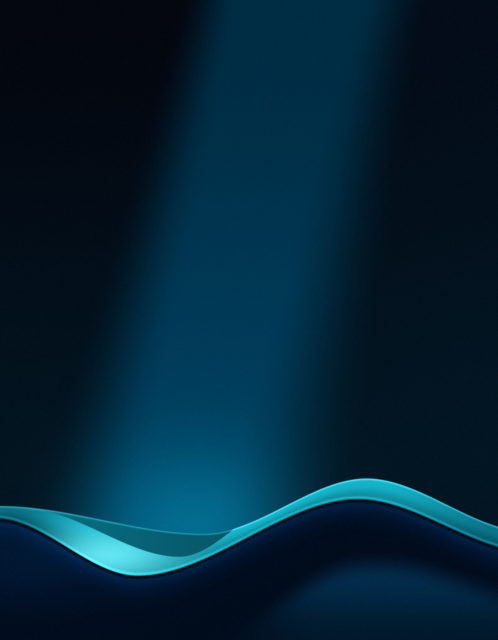
Write a Shadertoy shader that draws this background.

```glsl
const vec3 NIGHT = vec3(0.012, 0.025, 0.060);
const vec3 DEEP_TEAL = vec3(0.008, 0.078, 0.125);
const vec3 BEAM_TOP = vec3(0.000, 0.175, 0.265);
const vec3 BEAM_LOW = vec3(0.000, 0.235, 0.355);
const vec3 GLOW = vec3(0.010, 0.190, 0.210);
const vec3 NAVY = vec3(0.004, 0.045, 0.110);
const vec3 OCEAN = vec3(0.010, 0.190, 0.320);
const vec3 TEAL = vec3(0.030, 0.410, 0.490);
const vec3 CYAN = vec3(0.080, 0.660, 0.740);
const vec3 ICE = vec3(0.420, 0.930, 0.980);

float hash(vec2 p) {
    vec3 q = fract(vec3(p.xyx) * 0.1031);
    q += dot(q, q.yzx + 33.33);
    return fract((q.x + q.y) * q.z);
}

// Smooth curve through four turning points
float wave(float x, vec4 knots, vec4 heights) {
    float y = mix(heights.x, heights.y, smoothstep(knots.x, knots.y, x));
    y = mix(y, heights.z, smoothstep(knots.y, knots.z, x));
    return mix(y, heights.w, smoothstep(knots.z, knots.w, x));
}

// Soft elliptical light, one at its centre
float spot(vec2 p, vec2 centre, vec2 radius) {
    vec2 d = (p - centre) / radius;
    return exp(-dot(d, d));
}

float coverBelow(float y, float edge, float blur) {
    return 1.0 - smoothstep(edge - blur, edge + blur, y);
}

float line(float y, float centre, float width) {
    float d = (y - centre) / width;
    return exp(-d * d);
}

// Dark backdrop with a slanted shaft of light
vec3 backdrop(vec2 uv) {
    vec3 color = mix(DEEP_TEAL, NIGHT, smoothstep(0.25, 1.0, uv.y));
    color += vec3(0.0, 0.025, 0.035) * smoothstep(0.3, 1.0, uv.x) * uv.y;
    float depth = 1.0 - uv.y;
    float left = 0.415 - 0.325 * depth;
    float right = 0.815 - 0.260 * depth;
    float blur = 0.055 + 0.055 * depth;
    float shaft = smoothstep(left - blur, left + blur * 1.3, uv.x)
                * (1.0 - smoothstep(right - blur * 1.8, right + blur, uv.x));
    vec3 light = mix(BEAM_LOW, BEAM_TOP, smoothstep(0.35, 0.95, uv.y));
    color = mix(color, light, shaft);
    return color + GLOW * spot(uv, vec2(0.39, 0.17), vec2(0.21, 0.13));
}

// Dark swell beneath the ribbon, with a second lit hump
vec3 swell(vec2 uv, float rim) {
    float depth = rim - uv.y;
    vec3 color = NAVY + vec3(0.0, 0.045, 0.085) * spot(uv, vec2(0.05, 0.12), vec2(0.17, 0.07));
    float hump = wave(uv.x, vec4(0.36, 0.74, 0.76, 1.15), vec4(-0.02, 0.118, 0.118, 0.045));
    float lit = coverBelow(uv.y, hump, 0.026) * smoothstep(0.38, 0.66, uv.x);
    float fade = mix(0.55, 1.0, smoothstep(0.0, 0.11, uv.y));
    color = mix(color, OCEAN * fade, lit * 0.9);
    color += vec3(0.0, 0.095, 0.190) * exp(-max(depth - 0.005, 0.0) / 0.016);
    return mix(color, vec3(0.0, 0.025, 0.060), line(depth, 0.002, 0.003));
}

// Two-faced glossy ribbon between its upper and lower edges
vec3 ribbon(vec2 uv, float top, float rim, float fold, float aa) {
    float across = clamp((uv.y - rim) / max(top - rim, 0.004), 0.0, 1.0);
    vec3 back = mix(TEAL, TEAL * 0.85, smoothstep(0.15, 0.45, uv.x));
    vec3 front = mix(TEAL, CYAN, smoothstep(0.02, 0.20, uv.x));
    front = mix(front, TEAL * 1.05, smoothstep(0.76, 1.0, uv.x));
    front *= mix(0.82, 1.06, smoothstep(0.1, 0.75, across));
    front = mix(front, ICE, 0.9 * spot(uv, vec2(0.22, 0.132), vec2(0.13, 0.040)));
    vec3 color = mix(back, front, coverBelow(uv.y, fold, aa));
    color += vec3(0.08, 0.20, 0.20) * line(uv.y, top - 0.0015, 0.0018);
    return color + vec3(0.05, 0.15, 0.16) * line(uv.y, rim + 0.003, 0.002);
}

void mainImage(out vec4 fragColor, in vec2 fragCoord) {
    vec2 uv = fragCoord / iResolution.xy;
    float aa = 1.0 / iResolution.y;

    // Ribbon edges and the crease between its faces
    float top = wave(uv.x, vec4(0.0, 0.41, 0.736, 1.06), vec4(0.2096, 0.1667, 0.2526, 0.1700));
    float rim = wave(uv.x, vec4(-0.008, 0.276, 0.719, 1.07), vec4(0.190, 0.1003, 0.220, 0.1367));
    float crease = wave(uv.x, vec4(0.05, 0.36, 0.60, 1.0), vec4(0.205, 0.130, 0.230, 0.300));
    float fold = mix(min(crease, top), top + 0.01, smoothstep(0.46, 0.53, uv.x));

    // Layers from back to front
    vec3 color = backdrop(uv);
    color = mix(color, ribbon(uv, top, rim, fold, aa), coverBelow(uv.y, top, aa));
    color = mix(color, swell(uv, rim), coverBelow(uv.y, rim, aa));

    // Faint grain
    float grain = hash(floor(uv * vec2(398.0, 512.0))) - 0.5;
    color += grain * 0.008;
    fragColor = vec4(clamp(color, 0.0, 1.0), 1.0);
}
```
